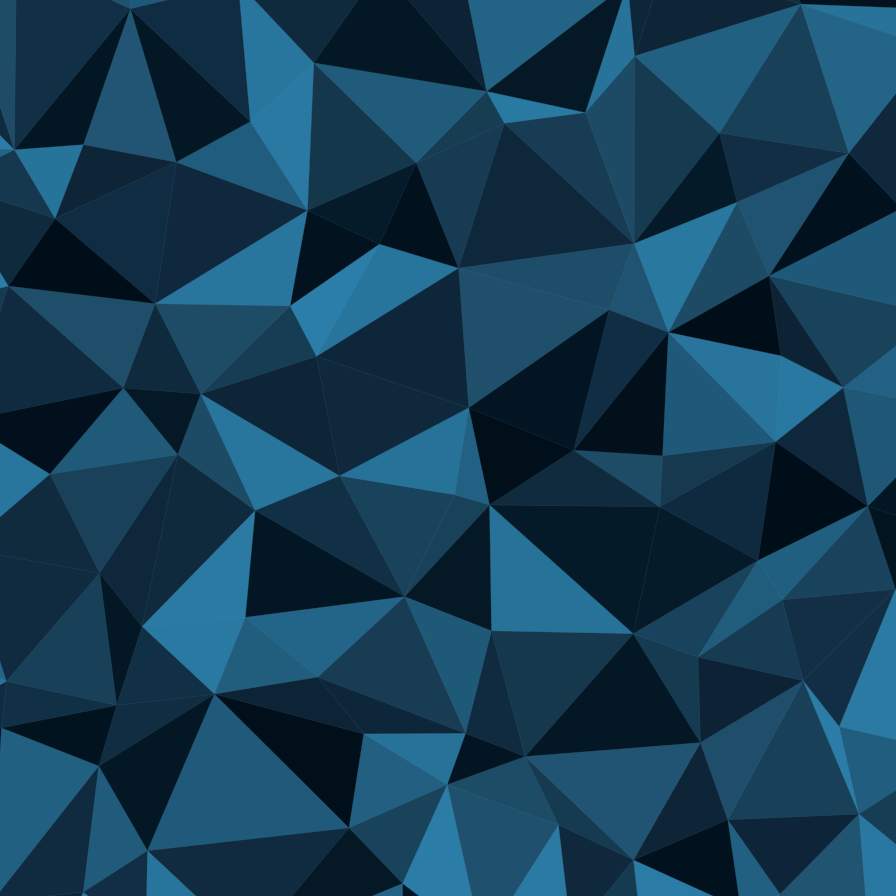
Reproduce this background procedurally as a Shadertoy shader.

```glsl
// Low-poly mosaic of flat blue facets with faint light seams.
// Jittered grid points form quads; each is split along its shorter inner
// diagonal, and the two triangles are blended by their edge coverage.

const float DENSITY = 8.7;          // grid points across the canvas height
const float JITTER = 0.88;          // point spread, below 1 keeps quads simple
const float TILT = 0.32;            // grid rotation in radians
const vec2 OFFSET = vec2(23.4, 41.7);
const float TONE_SCATTER = 0.4;     // randomness of the facet tone sequence
const vec3 TONE_SPREAD = vec3(0.009, 0.026, 0.034);
const float SEAM_WIDTH = 0.0009;    // half width in canvas heights
const float SEAM_OPACITY = 0.13;
const vec3 SEAM_COLOR = vec3(0.36, 0.58, 0.68);

uint scramble(uint n) {
    n = n * 747796405u + 2891336453u;
    n = ((n >> ((n >> 28) + 4u)) ^ n) * 277803737u;
    return (n >> 22) ^ n;
}

float hash(ivec2 cell, int channel) {
    uint n = scramble(uint(cell.x) + scramble(uint(cell.y) + scramble(uint(channel))));
    return float(n >> 8) / 16777216.0;
}

float cross2(vec2 a, vec2 b) {
    return a.x * b.y - a.y * b.x;
}

vec2 meshPoint(ivec2 cell) {
    vec2 r = vec2(hash(cell, 1), hash(cell, 2));
    return vec2(cell) + (r - 0.5) * JITTER;
}

// Signed distance to the line a-b, positive on its left.
float sideDistance(vec2 p, vec2 a, vec2 b) {
    return cross2(b - a, p - a) / max(length(b - a), 1e-4);
}

// Positive inside a counter-clockwise triangle.
float triangleDistance(vec2 p, vec2 a, vec2 b, vec2 c) {
    return min(sideDistance(p, a, b), min(sideDistance(p, b, c), sideDistance(p, c, a)));
}

// True when the diagonal a-c lies inside the quad a, b, c, d.
bool isInnerDiagonal(vec2 a, vec2 b, vec2 c, vec2 d) {
    return cross2(c - a, b - a) * cross2(c - a, d - a) < 0.0;
}

// Thresholds are the running shares of the tones.
vec3 tone(float t) {
    if (t < 0.17) return vec3(0.01, 0.08, 0.13);
    if (t < 0.42) return vec3(0.06, 0.16, 0.24);
    if (t < 0.56) return vec3(0.09, 0.24, 0.33);
    if (t < 0.65) return vec3(0.12, 0.31, 0.42);
    if (t < 0.81) return vec3(0.13, 0.37, 0.50);
    return vec3(0.16, 0.47, 0.63);
}

// An even-spread sequence plus noise keeps the tone shares steady.
vec3 facetColor(ivec2 cell, int half_) {
    float t = dot(vec2(cell), vec2(0.7549, 0.5698)) + 0.38 * float(half_);
    t = fract(t + TONE_SCATTER * hash(cell, 3 + half_));
    return tone(t) + TONE_SPREAD * (2.0 * hash(cell, 5 + half_) - 1.0);
}

void mainImage(out vec4 fragColor, in vec2 fragCoord) {
    float pixel = DENSITY / iResolution.y;
    float seamWidth = max(SEAM_WIDTH * DENSITY, 0.7 * pixel);
    float c = cos(TILT), s = sin(TILT);
    vec2 p = mat2(c, s, -s, c) * (fragCoord * pixel) + OFFSET;
    ivec2 home = ivec2(floor(p));

    vec3 sum = vec3(0.0);
    float weight = 0.0;
    float seam = 0.0;

    // Jittered quads can reach one cell beyond their own.
    for (int y = -1; y <= 1; y++) {
        for (int x = -1; x <= 1; x++) {
            ivec2 cell = home + ivec2(x, y);
            vec2 q0 = meshPoint(cell);
            vec2 q1 = meshPoint(cell + ivec2(1, 0));
            vec2 q2 = meshPoint(cell + ivec2(1, 1));
            vec2 q3 = meshPoint(cell + ivec2(0, 1));

            bool rising = isInnerDiagonal(q0, q1, q2, q3);
            bool falling = isInnerDiagonal(q1, q2, q3, q0);
            bool useRising = rising && (!falling || distance(q0, q2) < distance(q1, q3));

            for (int k = 0; k < 2; k++) {
                float d;
                if (useRising) d = k == 0 ? triangleDistance(p, q0, q1, q2)
                                          : triangleDistance(p, q0, q2, q3);
                else d = k == 0 ? triangleDistance(p, q0, q1, q3)
                                : triangleDistance(p, q1, q2, q3);
                float coverage = clamp(0.5 + d / (1.2 * pixel), 0.0, 1.0);
                if (coverage > 0.0) {
                    sum += coverage * facetColor(cell, k);
                    weight += coverage;
                    seam = max(seam, 1.0 - clamp(abs(d) / seamWidth, 0.0, 1.0));
                }
            }
        }
    }

    vec3 color = sum / max(weight, 1e-4);
    fragColor = vec4(mix(color, SEAM_COLOR, SEAM_OPACITY * seam), 1.0);
}
```
